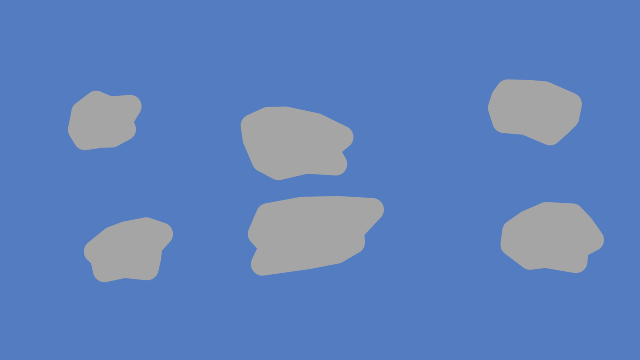
Reproduce this texture procedurally as a Shadertoy shader.

```glsl
// Flat grey clouds scattered over a plain blue sky, as if daubed with a round brush.
// Each cloud is a jittered polygon grown by the brush radius: lobes come out
// round, notches stay sharp. Distances wrap round the canvas, so it tiles.

const vec3 SKY = vec3(0.33, 0.485, 0.755);
const vec3 CLOUD = vec3(0.648);

// Lengths are in canvas heights.
const int COLUMNS = 3;
const int ROWS = 2;
const int CORNERS = 11;
const float LOWEST_ROW = 0.31;
const float ROW_GAP = 0.345;
const vec2 SCATTER = vec2(0.10, 0.055);
const vec2 SMALL_CLOUD = vec2(0.104, 0.082);
const vec2 LARGE_CLOUD = vec2(0.200, 0.121);
const float BRUSH = 0.032;
const float MIN_REACH = 0.65;
const float MAX_REACH = 1.10;
const float SLANT = 0.35;
const float SEED = 4.0;
const float GOLDEN = 0.618;
const float TAU = 6.28318;

// Two random values in 0..1 from a pair of indices
vec2 hash2(vec2 p) {
    vec3 q = fract(vec3(p.xyx) * vec3(0.1031, 0.1030, 0.0973));
    q += dot(q, q.yzx + 33.33);
    return fract((q.xx + q.yz) * q.zy);
}

// Corner k of a cloud: a point on a boxy oval with random angle and reach
vec2 cloudCorner(int k, float id, vec2 halfSize, float slant) {
    vec2 rnd = hash2(vec2(float(k % CORNERS) + 7.0, id + SEED));
    float angle = TAU * (float(k) + 0.5 * (rnd.x - 0.5)) / float(CORNERS);
    vec2 dir = vec2(cos(angle), sin(angle));
    vec2 sq = dir * dir;
    dir /= sqrt(sqrt(dot(sq, sq)));
    vec2 corner = dir * halfSize * mix(MIN_REACH, MAX_REACH, rnd.y);
    corner.y += slant * corner.x;
    return corner;
}

// Signed distance to the polygon through the corners, grown by the brush
float cloudDistance(vec2 p, float id, vec2 halfSize, float slant) {
    vec2 inner = halfSize - BRUSH;
    vec2 a = cloudCorner(0, id, inner, slant);
    float nearest = dot(p - a, p - a);
    float side = 1.0;
    for (int k = 1; k <= CORNERS; k++) {
        vec2 b = cloudCorner(k, id, inner, slant);
        vec2 edge = a - b;
        vec2 w = p - b;
        vec2 gap = w - edge * clamp(dot(w, edge) / dot(edge, edge), 0.0, 1.0);
        nearest = min(nearest, dot(gap, gap));
        // Flip inside and outside at each edge crossed by a ray
        bvec3 crossing = bvec3(p.y >= b.y, p.y < a.y, edge.x * w.y > edge.y * w.x);
        if (all(crossing) || !any(crossing)) side = -side;
        a = b;
    }
    return side * sqrt(nearest) - BRUSH;
}

void mainImage(out vec4 fragColor, in vec2 fragCoord) {
    vec2 tile = vec2(iResolution.x / iResolution.y, 1.0);
    vec2 p = fragCoord / iResolution.y;
    float dist = 1.0;

    // Clouds on a loose grid, sizes spread evenly by golden steps
    for (int i = 0; i < COLUMNS * ROWS; i++) {
        float id = float(i);
        float column = float(i % COLUMNS);
        float row = float(i / COLUMNS);
        vec2 jitter = 2.0 * hash2(vec2(id, SEED)) - 1.0;
        float slant = SLANT * (hash2(vec2(id + 50.0, SEED)).x - 0.5);
        vec2 halfSize = mix(SMALL_CLOUD, LARGE_CLOUD, fract(0.2 + id * GOLDEN));

        vec2 centre = vec2((column + 0.5) * tile.x / float(COLUMNS), LOWEST_ROW + row * ROW_GAP);
        vec2 offset = p - centre - SCATTER * jitter;
        offset -= tile * floor(offset / tile + 0.5);
        dist = min(dist, cloudDistance(offset, id, halfSize, slant));
    }

    // Crisp edge, one pixel wide
    float pixel = 1.0 / iResolution.y;
    float cover = 1.0 - smoothstep(-0.5 * pixel, 0.5 * pixel, dist);
    fragColor = vec4(mix(SKY, CLOUD, cover), 1.0);
}
```
